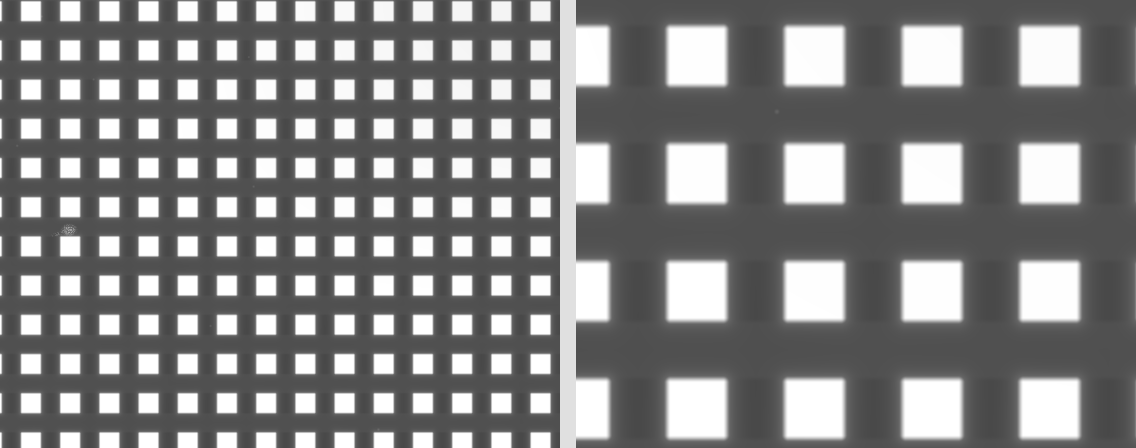
Left, the full canvas; right, a detail of the centre.
Reproduce this pattern procedurally as a Shadertoy shader.

```glsl
// Backlit grey mesh: a grid of glowing white square holes with a faint smudge and dust.
// Lengths are fractions of the canvas width, measured from the top left.
#define PITCH 0.07
#define FIRST_HOLE vec2(0.0553, 0.0200)
#define HALF_SIDE 0.0177
#define CORNER 0.0022
#define EDGE_SOFT 0.0022
#define HALO_REACH 0.0034
#define HALO_GAIN 0.15
#define MESH_GREY 0.312
#define GAP_SHADE 0.028
#define SMUDGE_POS vec2(0.1235, 0.4105)
#define SMUDGE_GAIN 0.34
#define DUST_GAIN 0.07

vec2 hash2(vec2 p) {
    p = vec2(dot(p, vec2(127.1, 311.7)), dot(p, vec2(269.5, 183.3)));
    return fract(sin(p) * 43758.55);
}

float gradientDot(vec2 cell, vec2 f, vec2 corner) {
    return dot(hash2(cell + corner) * 2.0 - 1.0, f - corner);
}

float gradientNoise(vec2 p) {
    vec2 cell = floor(p), f = fract(p);
    vec2 u = f * f * f * (f * (f * 6.0 - 15.0) + 10.0);
    return mix(mix(gradientDot(cell, f, vec2(0, 0)), gradientDot(cell, f, vec2(1, 0)), u.x),
               mix(gradientDot(cell, f, vec2(0, 1)), gradientDot(cell, f, vec2(1, 1)), u.x), u.y);
}

float roundedSquare(vec2 p, float halfSide, float radius) {
    vec2 a = abs(p) - halfSide + radius;
    return length(max(a, 0.0)) + min(max(a.x, a.y), 0.0) - radius;
}

// Wispy fibres in a small blob, with a thin tail to the lower left
float smudge(vec2 p) {
    vec2 q = p - SMUDGE_POS;
    float blob = 1.0 - smoothstep(0.3, 1.0, length(q / vec2(0.017, 0.013)));
    vec2 t = q - vec2(-0.020, 0.007);
    t.y += 0.3 * t.x;
    float tail = 1.0 - smoothstep(0.2, 1.0, length(t / vec2(0.017, 0.005)));
    float fibres = 1.0 - smoothstep(0.0, 0.22, abs(gradientNoise(q * 230.0 + 7.0)));
    float streaks = 1.0 - smoothstep(0.0, 0.25, abs(gradientNoise(t * vec2(90.0, 420.0))));
    return blob * (0.3 + 0.7 * fibres) + 0.45 * tail * streaks;
}

// Sparse specks, at most one per cell
float dust(vec2 p, float pixel) {
    vec2 g = p / 0.06, cell = floor(g);
    vec2 rnd = hash2(cell + 19.0);
    vec2 centre = 0.2 + 0.6 * hash2(cell + 53.0);
    float radius = mix(0.0010, 0.0022, rnd.y);
    float speck = 1.0 - smoothstep(0.0, radius + pixel, length(fract(g) - centre) * 0.06);
    return speck * step(0.92, rnd.x);
}

void mainImage(out vec4 fragColor, in vec2 fragCoord) {
    float pixel = 1.0 / iResolution.x;
    vec2 p = vec2(fragCoord.x, iResolution.y - fragCoord.y) * pixel;
    vec2 local = (fract((p - FIRST_HOLE) / PITCH + 0.5) - 0.5) * PITCH;
    float d = roundedSquare(local, HALF_SIDE, CORNER);

    // Mesh, darker between neighbouring holes of a row
    float inRow = 1.0 - smoothstep(0.016, 0.020, abs(local.y));
    float inGap = smoothstep(HALF_SIDE, 0.5 * PITCH, abs(local.x));
    float mesh = MESH_GREY - GAP_SHADE * inRow * inGap;
    mesh += 0.008 * gradientNoise(p * vec2(14.0, 9.0));

    // Light spilling past the holes, then dirt
    mesh += HALO_GAIN * exp(-max(d, 0.0) / HALO_REACH);
    mesh += SMUDGE_GAIN * smudge(p) + DUST_GAIN * dust(p, pixel);

    // Holes, dimming slightly towards the upper right
    float height = iResolution.y * pixel;
    float dim = smoothstep(0.2, 1.0, p.x) * (1.0 - smoothstep(0.0, 0.75, p.y / height));
    float light = 1.0 - 0.045 * dim;
    float soft = max(EDGE_SOFT, pixel);
    float hole = 1.0 - smoothstep(-soft, soft, d);

    fragColor = vec4(vec3(clamp(mix(mesh, light, hole), 0.0, 1.0)), 1.0);
}
```
